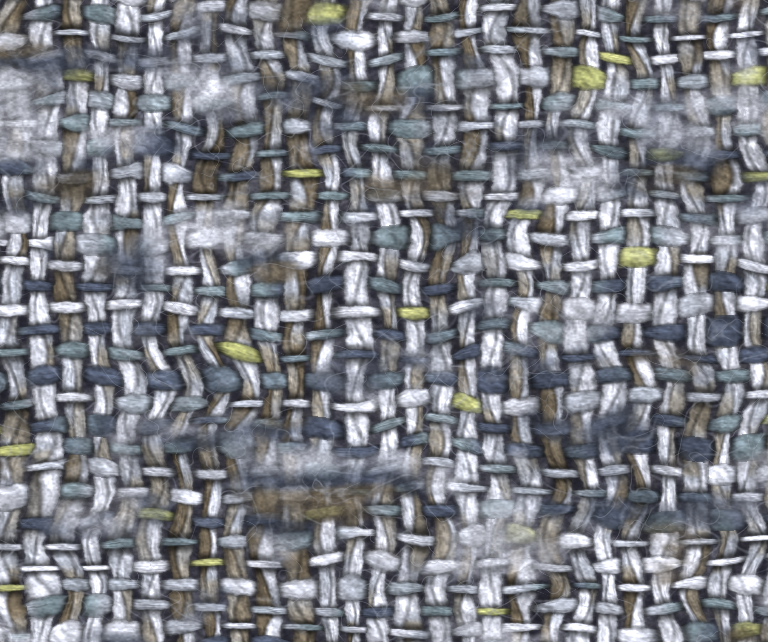
Give the GLSL for this texture, as a WebGL 2 fragment shader.

```glsl
#version 300 es
precision highp float;
uniform vec2 u_resolution;
out vec4 fragColor;

const float PI = 3.14159265;
const vec2 YARNS = vec2(27.0, 28.0);   // warp columns, weft rows
const float HEAVY_ROW = 11.0;
const vec3 GAP = vec3(0.13, 0.13, 0.17);
const vec3 WHITE = vec3(0.85, 0.86, 0.91);
const vec3 SILVER = vec3(0.64, 0.66, 0.71);
const vec3 BROWN = vec3(0.42, 0.38, 0.32);
const vec3 TAUPE = vec3(0.58, 0.56, 0.53);
const vec3 SLATE = vec3(0.29, 0.32, 0.39);
const vec3 TEAL = vec3(0.45, 0.51, 0.54);
const vec3 LIME = vec3(0.66, 0.67, 0.42);

float hash(vec2 p) {
  vec3 q = fract(p.xyx * 0.1031);
  q += dot(q, q.yzx + 33.33);
  return fract((q.x + q.y) * q.z);
}

float noise(vec2 p) {
  vec2 i = floor(p), f = fract(p);
  f = f * f * (3.0 - 2.0 * f);
  return mix(mix(hash(i), hash(i + vec2(1, 0)), f.x),
             mix(hash(i + vec2(0, 1)), hash(i + vec2(1, 1)), f.x), f.y);
}

float fbm(vec2 p) {
  float sum = 0.0, gain = 0.5;
  for (int i = 0; i < 4; i++) {
    sum += gain * noise(p);
    p = mat2(1.6, 1.2, -1.2, 1.6) * p + 7.3;
    gain *= 0.5;
  }
  return sum / 0.9375;
}

// Brightness of a twisted yarn; across runs from -1 to 1
float spun(float along, float across, float twist, float seed) {
  float ply = noise(vec2(along * 5.0 + across * twist, across + seed));
  float fibre = noise(vec2(along * 2.5 + across * twist, across * 5.0 + seed));
  float roundness = sqrt(max(0.0, 1.0 - across * across));
  return (0.46 + 0.56 * roundness) * (0.70 + 0.30 * ply + 0.28 * fibre);
}

float coverage(float across, float soft) {
  return 1.0 - smoothstep(1.0 - soft, 1.0 + soft, abs(across));
}

vec3 warpColour(float column, float side, float along) {
  float pick = 0.6 * hash(vec2(column * 3.0 + side, 4.0)) + 0.2;
  pick += 0.7 * (noise(vec2(along * 0.5, column * 5.0 + side)) - 0.5);
  vec3 pale = mix(SILVER, WHITE, smoothstep(0.45, 0.70, pick));
  vec3 earth = mix(BROWN, TAUPE, smoothstep(0.10, 0.38, pick));
  return mix(earth, pale, smoothstep(0.36, 0.50, pick));
}

vec3 weftColour(float row, float along, float run) {
  float pick = 0.55 * hash(vec2(row, 9.0)) + 0.45 * noise(vec2(along * 0.45, row * 6.0));
  if (row == HEAVY_ROW) pick = 0.20 + 0.2 * noise(vec2(along * 0.5, 3.0));
  vec3 c = mix(SLATE, TEAL, smoothstep(0.25, 0.42, pick));
  c = mix(c, SILVER, smoothstep(0.42, 0.54, pick));
  c = mix(c, WHITE, smoothstep(0.54, 0.72, pick));
  return mix(c, LIME, 0.9 * step(0.955, hash(vec2(run, row + 31.0))));
}

// Curved stray hairs along the contour lines of noise
float hairs(vec2 p, float width) {
  return 1.0 - smoothstep(0.0, width, abs(noise(p) - 0.5));
}

void main() {
  vec2 uv = gl_FragCoord.xy / u_resolution;
  vec2 weave = uv * YARNS;
  vec2 p = weave;
  p.x += 0.75 * (noise(weave * vec2(0.45, 0.45)) - 0.5);
  p.y += 0.80 * (noise(weave * vec2(0.40, 0.55) + 40.0) - 0.5);
  vec2 cell = floor(p), local = fract(p) - 0.5;
  vec2 pixel = YARNS / u_resolution;
  float fray = 0.40 * (fbm(weave * 3.5) - 0.5);

  // Warp: two plies side by side, blended softly where they meet
  float warpHalf = 0.29 + 0.12 * hash(vec2(cell.x, 2.0)) + 0.16 * (noise(vec2(cell.x * 8.0, p.y * 0.7)) - 0.5);
  float warpD = local.x / warpHalf + fray;
  float split = local.x / warpHalf + 0.4 * sin(p.y * 1.7 + cell.x * 2.3);
  float warpZ = -cos(PI * (p.y - 0.5 - cell.x));
  vec3 warp = mix(warpColour(cell.x, 0.0, p.y), warpColour(cell.x, 1.0, p.y), smoothstep(-0.15, 0.15, split));
  warp *= spun(p.y, warpD, 1.8, cell.x * 4.0);
  warp *= 0.66 + 0.34 * smoothstep(0.0, 0.35, abs(split));
  warp *= mix(0.30, 1.10, smoothstep(-1.1, 0.2, warpZ));
  float warpA = coverage(warpD, 0.20 + pixel.x / warpHalf);

  // Weft: thin picks with occasional slubs
  float weftHalf = 0.16 + 0.12 * hash(vec2(cell.y, 5.0));
  weftHalf += 0.24 * smoothstep(0.55, 0.85, noise(vec2(p.x * 0.35, cell.y * 7.0)));
  weftHalf = cell.y == HEAVY_ROW ? 0.37 : weftHalf;
  float weftZ = cos(PI * (p.x - 0.5 - cell.y));
  float weftD = local.y / (weftHalf * (0.88 + 0.15 * weftZ)) + fray;
  float run = floor((p.x + 0.5 - mod(cell.y, 2.0)) * 0.5);
  vec3 weft = weftColour(cell.y, p.x, run) * spun(p.x, weftD, 1.5, cell.y * 5.0);
  weft *= mix(0.35, 1.10, smoothstep(-0.7, 0.4, weftZ)) * (1.0 + 0.14 * weftD);
  float weftA = coverage(weftD, 0.18 + pixel.y / weftHalf);

  // Interlace by height
  vec3 ground = GAP + 0.45 * pow(fbm(weave * 2.5), 2.0) * mix(BROWN, WHITE, noise(weave * 0.8));
  vec3 weftOver = mix(mix(ground, warp, warpA), weft, weftA);
  vec3 warpOver = mix(mix(ground, weft, weftA), warp, warpA);
  float lift = 0.7 * (noise(weave * 0.9 + 55.0) - 0.5);
  vec3 colour = mix(warpOver, weftOver, smoothstep(-0.15, 0.15, weftZ - warpZ + lift));

  // Woolly tufts gather in two bands
  float band = exp(-pow((uv.y - 0.77) / 0.06, 2.0)) + exp(-pow((uv.y - 0.28) / 0.06, 2.0));
  float tuft = smoothstep(0.52, 0.78, fbm(weave * vec2(0.42, 0.55) + 12.0) + 0.13 * band);
  float wool = fbm(weave * vec2(1.5, 2.2) + 3.0 * fbm(weave * 0.9));
  float hue = noise(weave * vec2(0.3, 0.5) + 70.0);
  vec3 woolColour = mix(mix(BROWN, SLATE, smoothstep(0.15, 0.3, hue)), WHITE, smoothstep(0.35, 0.65, hue));
  colour = mix(colour, woolColour * (0.40 + 0.95 * wool), 0.75 * tuft);

  // Loose fibres
  for (int i = 0; i < 3; i++) {
    float k = float(i);
    vec2 q = mat2(0.8, 0.6, -0.6, 0.8) * weave * (0.9 + 0.5 * k) + 19.0 * k;
    q += 1.4 * noise(weave * 0.7 + k * 11.0);
    float patchy = smoothstep(0.35, 0.75, noise(weave * 0.6 + k * 23.0));
    colour = mix(colour, SILVER, 0.30 * patchy * hairs(q, 0.06));
  }

  // Uneven shade and fine grain
  colour *= 0.80 + 0.40 * fbm(weave * 0.7 + 90.0);
  colour *= 0.90 + 0.20 * noise(weave * vec2(10.0, 11.0));
  fragColor = vec4(clamp(colour, 0.0, 1.0), 1.0);
}
```
